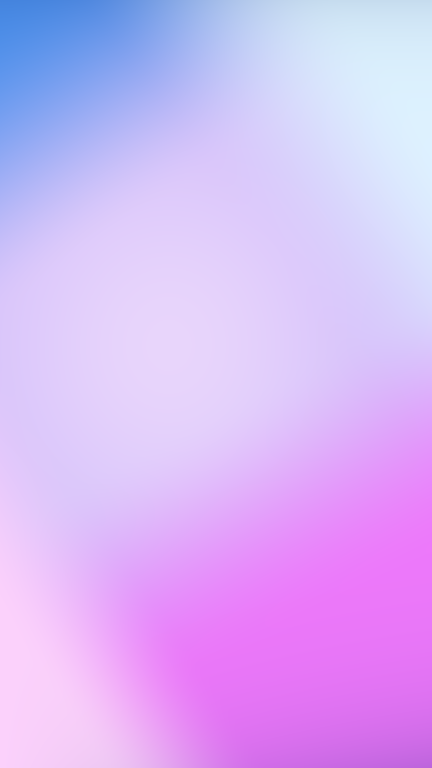
Give the GLSL for this background, as a Shadertoy shader.

```glsl
const float ASPECT = 0.5625;

const vec3 LAVENDER = vec3(0.82, 0.74, 0.98);
const vec3 LILAC    = vec3(0.91, 0.835, 0.985);
const vec3 BLUE     = vec3(0.30, 0.57, 0.93);
const vec3 ICE      = vec3(0.87, 0.95, 1.00);
const vec3 MAGENTA  = vec3(0.935, 0.475, 0.985);
const vec3 PINK     = vec3(0.985, 0.82, 0.985);

// Soft bands: direction of growth, then start and end of the fade
const vec2 BLUE_DIR    = vec2(-0.56, 0.83);
const vec2 BLUE_FADE   = vec2(0.49, 0.83);
const vec2 ICE_DIR     = vec2(0.81, 0.59);
const vec2 ICE_FADE    = vec2(0.67, 0.95);
const vec2 MAGENTA_DIR  = vec2(0.464, -0.886);
const vec2 MAGENTA_FADE = vec2(-0.286, 0.02);
const vec2 PINK_DIR    = vec2(-0.836, -0.549);
const vec2 PINK_FADE   = vec2(-0.294, -0.109);

const vec2 LILAC_CENTER = vec2(0.22, 0.55);
const vec2 LILAC_RADII  = vec2(0.23, 0.26);

const vec3 SHADE_TINT = vec3(1.0, 0.85, 0.6);
const float TOP_SHADE = 0.11;
const float TOP_DEPTH = 0.05;
const float BOTTOM_SHADE = 0.21;
const float BOTTOM_DEPTH = 0.085;

float band(vec2 p, vec2 dir, vec2 fade) {
    return smoothstep(fade.x, fade.y, dot(p, dir));
}

float glow(vec2 p, vec2 center, vec2 radii) {
    vec2 q = (p - center) / radii;
    return exp(-dot(q, q));
}

void mainImage(out vec4 fragColor, in vec2 fragCoord) {
    vec2 uv = fragCoord / iResolution.xy;
    vec2 p = uv * vec2(ASPECT, 1.0);

    // Pale centre, then the colour washes from each corner
    vec3 color = mix(LAVENDER, LILAC, glow(p, LILAC_CENTER, LILAC_RADII));
    color = mix(color, BLUE, band(p, BLUE_DIR, BLUE_FADE));
    color = mix(color, ICE, band(p, ICE_DIR, ICE_FADE));
    color = mix(color, MAGENTA, band(p, MAGENTA_DIR, MAGENTA_FADE));
    color = mix(color, PINK, band(p, PINK_DIR, PINK_FADE));

    // Darkening along the top edge and toward the lower right corner
    float shade = TOP_SHADE * exp((uv.y - 1.0) / TOP_DEPTH)
                + BOTTOM_SHADE * uv.x * exp(-uv.y / BOTTOM_DEPTH);
    color *= 1.0 - shade * SHADE_TINT;

    fragColor = vec4(color, 1.0);
}
```
